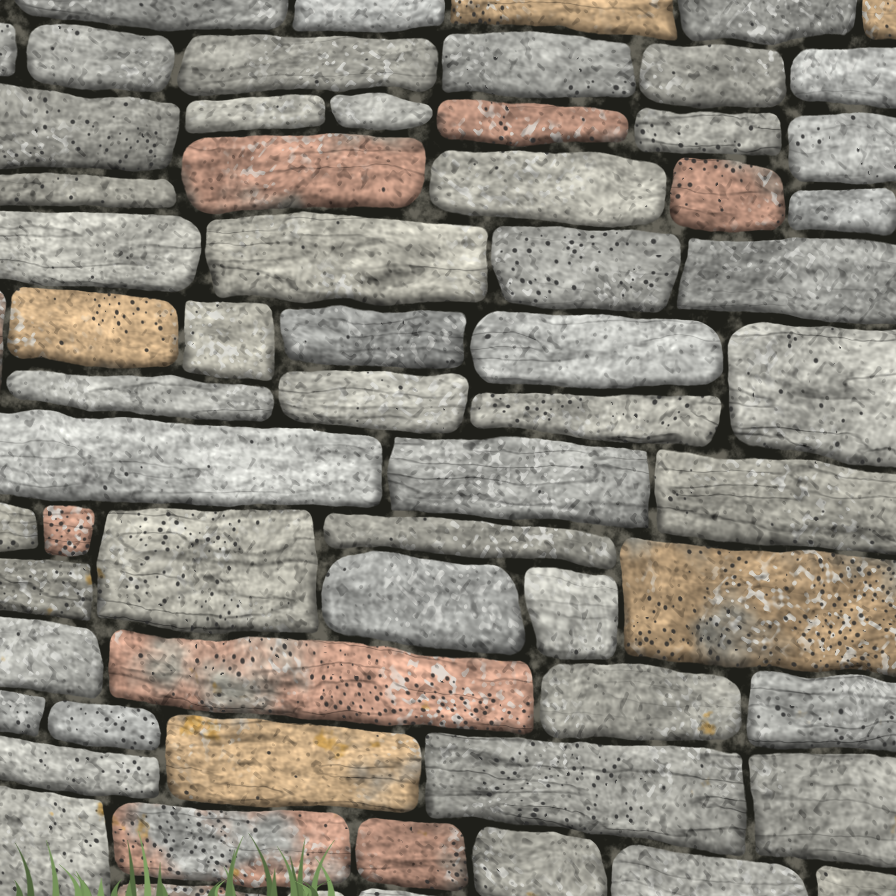
Give the GLSL for this texture, as a WebGL 1 fragment shader.

```glsl
precision highp float;
// Dry stone wall: tilted, uneven courses are cut into stones, some split again.
// Each stone is a rough rounded box with relief, grain and lichen; dark gaps
// lie between, and a few grass blades grow along the lower left edge.
uniform vec2 u_resolution;
const float ROWS = 9.0;            // courses per canvas height
const float JITTER = 0.55;         // unevenness of the cuts
const float SPLIT_SHARE = 0.55;    // tall cells broken into layers
const float GAP = 0.0004;          // least inset of a stone in its cell
const float ROUGHNESS = 0.005;     // how far edges are eaten away
const float RELIEF = 1.7;
const float GRAIN = 0.36;
const float WARM_SHARE = 0.17;     // ochre and pink stones
const vec2 LIGHT_STEP = vec2(-0.0015, 0.0035);
const vec3 PALE_GREY = vec3(0.71, 0.715, 0.70);
const vec3 OLIVE_GREY = vec3(0.70, 0.69, 0.64);
const vec3 OCHRE = vec3(0.74, 0.63, 0.49);
const vec3 PINK = vec3(0.75, 0.59, 0.51);
const vec3 GAP_DARK = vec3(0.12, 0.12, 0.10);
const vec3 GAP_RUBBLE = vec3(0.40, 0.39, 0.35);
const vec3 WHITE_LICHEN = vec3(0.84, 0.84, 0.82);
const vec3 BLACK_LICHEN = vec3(0.17, 0.17, 0.17);
const vec3 ORANGE_LICHEN = vec3(0.72, 0.55, 0.25);
const vec3 GRASS = vec3(0.44, 0.55, 0.34);

float hash(vec2 p) { return fract(sin(dot(p, vec2(127.1, 311.7))) * 43758.545); }
float noise(vec2 p) {
  vec2 i = floor(p), f = fract(p);
  f = f * f * (3.0 - 2.0 * f);
  return mix(mix(hash(i), hash(i + vec2(1, 0)), f.x),
             mix(hash(i + vec2(0, 1)), hash(i + vec2(1, 1)), f.x), f.y);
}
float fbm(vec2 p) {
  float sum = 0.0, amp = 0.5;
  for (int i = 0; i < 5; i++) {
    sum += amp * noise(p);
    p = mat2(1.75, 0.8, -0.8, 1.75) * p + 7.3;
    amp *= 0.55;
  }
  return sum;
}
// Jittered cuts along one axis, and the slot that holds x
float cut(float i, float seed) { return i + JITTER * (hash(vec2(i, seed)) - 0.5); }
float slot(float x, float seed) {
  float i = floor(x);
  return i - step(x, cut(i, seed)) + step(cut(i + 1.0, seed), x);
}
// Bounds and identity of the stone cell around p
void findStone(vec2 p, out vec2 lo, out vec2 hi, out vec2 id) {
  float row = slot(p.y * ROWS, 3.0), seed = row + 17.0;
  float cols = mix(2.5, 4.4, hash(vec2(row, 5.0)));
  float shift = 7.0 * hash(vec2(row, 9.0));
  float col = slot(p.x * cols + shift, seed);
  lo = vec2((cut(col, seed) - shift) / cols, cut(row, 3.0) / ROWS);
  hi = vec2((cut(col + 1.0, seed) - shift) / cols, cut(row + 1.0, 3.0) / ROWS);
  id = vec2(col, row);
  if (hi.y - lo.y < 0.095 || hash(id + 0.7) > SPLIT_SHARE) return;
  float layer = mix(lo.y, hi.y, mix(0.3, 0.7, hash(id + 1.3)));
  if (p.y < layer) { hi.y = layer; id += 0.31; }
  else { lo.y = layer; id += 0.57; }
  if (hash(id + 2.1) > 0.4) return;
  float joint = mix(lo.x, hi.x, mix(0.25, 0.75, hash(id + 3.7)));
  if (p.x < joint) { hi.x = joint; id.x += 0.13; }
  else { lo.x = joint; id.x += 0.23; }
}
// Rounded box with slanted sides; q is relative to its centre
float stoneDistance(vec2 q, vec2 size, vec2 id) {
  vec2 slant = vec2(hash(id + 4.1), hash(id + 5.3)) - 0.5;
  vec2 box = size - vec2(0.022, 0.016) * max(slant * q.yx / size.yx, 0.0);
  float radius = min(mix(0.006, 0.03, hash(id + 6.9)), 0.6 * min(size.x, size.y));
  vec2 a = abs(q) - box + radius;
  return length(max(a, 0.0)) + min(max(a.x, a.y), 0.0) - radius;
}
// Round spots in a random share of the cells
float spots(vec2 p, float share, float px) {
  p = mat2(0.8, 0.6, -0.6, 0.8) * p * 100.0;
  vec2 cell = floor(p);
  vec2 centre = 0.25 + 0.5 * vec2(hash(cell), hash(cell + 31.0));
  float d = length(fract(p) - centre) - mix(0.08, 0.26, hash(cell + 57.0));
  return step(hash(cell + 77.0), share) * (1.0 - smoothstep(-100.0 * px, 100.0 * px, d));
}
vec3 stoneColour(vec2 p, vec2 q, vec2 size, vec2 id, float depth, float px) {
  float patchy = fbm(p * 11.0 + id * 5.0);
  float isWarm = step(hash(id + 11.4), WARM_SHARE);
  vec3 warm = mix(OCHRE, PINK, step(0.5, hash(id + 9.6)));
  vec3 base = mix(PALE_GREY, OLIVE_GREY, hash(id + 8.2));
  base = mix(base, warm, isWarm * smoothstep(0.25, 0.55, patchy));
  base *= mix(0.86, 1.06, hash(id + 12.8));
  // Relief lit from above, bedding cracks, pits and grain
  vec2 s = p * vec2(17.0, 32.0) + id * 7.0;
  float light = 0.98 + RELIEF * (fbm(s) - fbm(s + LIGHT_STEP * 30.0)) + 0.4 * (patchy - 0.5);
  float bed = abs(noise(vec2(p.x * 9.0, p.y * 65.0) + fbm(s) + id * 3.0) - 0.5);
  light -= 0.28 * hash(id + 13.5) * (1.0 - smoothstep(0.0, 0.09, bed));
  vec2 turned = mat2(0.8, 0.6, -0.6, 0.8) * p;
  light += GRAIN * (0.6 * noise(turned * 260.0) + 0.4 * noise(turned * 130.0) - 0.5);
  light -= 0.22 * smoothstep(0.7, 0.9, noise(turned * 170.0 + 5.0));
  // Rounded rim: bright on top, shaded underneath
  float rise = clamp(q.y / size.y, -1.0, 1.0);
  float rim = mix(0.5, 0.95, smoothstep(-0.8, 0.8, rise));
  light = (light + 0.06 * rise) * mix(rim, 1.0, smoothstep(0.0, 0.013, depth));
  // Lichen in patches
  float whites = smoothstep(0.42, 0.7, fbm(p * 13.0 + 40.0));
  whites *= smoothstep(0.6, 0.8, noise(turned * 190.0 + 9.0));
  vec3 colour = mix(base * light, WHITE_LICHEN * min(light, 1.05), 0.8 * whites);
  float blacks = smoothstep(0.45, 0.8, fbm(p * 12.0 + id * 2.0)) * (0.5 + 0.5 * isWarm);
  blacks *= step(hash(id + 14.2), 0.45 + 0.3 * isWarm);
  colour = mix(colour, BLACK_LICHEN, 0.85 * spots(p, blacks, px));
  float orange = smoothstep(0.77, 0.85, fbm(p * 19.0 + 80.0)) * step(p.y, 0.45);
  return mix(colour, ORANGE_LICHEN * light, 0.7 * orange);
}
vec3 addGrass(vec3 colour, vec2 uv, float px) {
  for (int i = 0; i < 32; i++) {
    float n = float(i), tall = hash(vec2(n, 2.0));
    float t = uv.y / (0.018 + 0.06 * tall * tall * tall);
    float lean = 0.05 * (hash(vec2(n, 4.0)) - 0.5);
    float d = abs(uv.x - 0.4 * hash(vec2(n, 1.0)) - lean * t * t) - 0.004 * (1.0 - t);
    float blade = (1.0 - smoothstep(-px, px, d)) * step(t, 1.0);
    colour = mix(colour, GRASS * mix(0.7, 1.15, hash(vec2(n, 6.0))), blade);
  }
  return colour;
}
void main() {
  float px = 1.0 / u_resolution.y;
  vec2 uv = gl_FragCoord.xy * px, lo, hi, id;
  // Tilted courses with wavering joints
  vec2 p = uv + vec2(0.0, mix(0.10, 0.02, uv.y) * uv.x);
  p += 0.024 * (vec2(noise(uv * 5.0), noise(uv * 5.0 + 20.0)) - 0.5);
  p += 0.008 * (vec2(noise(uv * 21.0), noise(uv * 21.0 + 50.0)) - 0.5);
  findStone(p, lo, hi, id);
  vec2 size = 0.5 * (hi - lo), q = p - 0.5 * (lo + hi);
  float depth = -stoneDistance(q, size, id) - GAP - ROUGHNESS * fbm(p * 40.0);
  vec3 gap = mix(GAP_DARK, GAP_RUBBLE, smoothstep(0.5, 0.8, fbm(uv * 45.0)));
  vec3 stone = stoneColour(p, q, size, id, depth, px);
  vec3 colour = mix(gap, stone, smoothstep(-px, px, depth));
  gl_FragColor = vec4(addGrass(colour, uv, px), 1.0);
}
```
